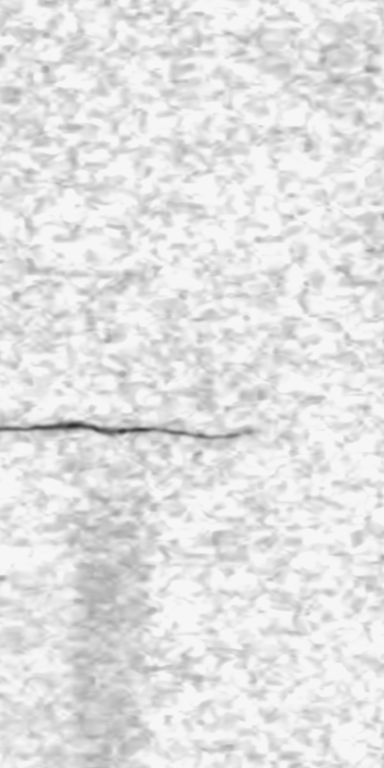
This texture is drawn by a WebGL 1 fragment shader. Its source:

```glsl
precision highp float;
// Pale mottled plaster with a thin dark horizontal crack and a faint vertical stain.

uniform vec2 u_resolution;

#define BASE_TONE 0.916
#define WHITE_LIMIT 0.967
#define GRAIN_CONTRAST 0.40
#define GRAIN_SCALE vec2(36.0, 52.0)
#define SPOT_DEPTH 0.13
#define STAIN_DEPTH 0.105
#define CRACK_HEIGHT 0.880
#define CRACK_END 0.71
#define CRACK_DEPTH 0.58

float hash(vec2 p) {
    vec3 q = fract(vec3(p.xyx) * 0.1031);
    q += dot(q, q.yzx + 33.33);
    return fract((q.x + q.y) * q.z);
}

float valueNoise(vec2 p) {
    vec2 cell = floor(p);
    vec2 f = fract(p);
    f = f * f * (3.0 - 2.0 * f);
    float low = mix(hash(cell), hash(cell + vec2(1.0, 0.0)), f.x);
    float high = mix(hash(cell + vec2(0.0, 1.0)), hash(cell + vec2(1.0, 1.0)), f.x);
    return mix(low, high, f.y);
}

// Soft elliptical patch, 1 at its centre.
float patchAt(vec2 p, vec2 centre, vec2 radius) {
    vec2 d = (p - centre) / radius;
    return exp(-dot(d, d));
}

// Soft band between two limits.
float band(float v, float from, float to, float soft) {
    return smoothstep(from - soft, from + soft, v)
         * (1.0 - smoothstep(to - soft, to + soft, v));
}

// Fine mottling from warped, horizontally stretched noise.
float grain(vec2 p) {
    vec2 q = p * GRAIN_SCALE;
    q += 0.8 * vec2(valueNoise(q * 0.6 + 7.0), valueNoise(q * 0.6 + 31.0));
    return 0.62 * valueNoise(q + 11.0) + 0.38 * valueNoise(q * 1.7 + 53.0) - 0.5;
}

// Sparse dark pits.
float spots(vec2 p) {
    vec2 q = p * vec2(25.0, 34.0) + vec2(3.0, 17.0);
    q.y += 0.3 * valueNoise(q * 2.0);
    return smoothstep(0.78, 1.0, valueNoise(q));
}

// The few most distinct pits.
float darkPits(vec2 p) {
    vec2 size = vec2(0.022, 0.014);
    return patchAt(p, vec2(0.715, 1.655), size)
         + patchAt(p, vec2(0.755, 1.122), size)
         + patchAt(p, vec2(0.340, 1.275), size * 1.3)
         + patchAt(p, vec2(0.085, 1.405), size.yx * 1.2)
         + patchAt(p, vec2(0.910, 1.915), size * 1.3)
         + patchAt(p, vec2(0.880, 1.790), size * 1.5)
         + patchAt(p, vec2(0.750, 0.868), size);
}

// Broad changes of tone over the wall.
float shading(vec2 p) {
    float lower = 1.0 - smoothstep(0.50, 0.88, p.y);
    float wobble = 0.03 * (valueNoise(p * vec2(2.0, 9.0)) - 0.5);
    float tone = -STAIN_DEPTH * band(p.x + wobble, 0.20, 0.375, 0.03) * lower;
    tone -= 0.028 * lower * (1.0 - smoothstep(0.12, 0.50, p.x));
    tone += 0.03 * lower * (valueNoise(vec2(p.x * 24.0, p.y * 1.5)) - 0.5);
    tone -= 0.040 * band(p.x, 0.16, 0.40, 0.06) * band(p.y, 0.55, 0.86, 0.05);
    tone += 0.022 * smoothstep(0.65, 0.95, p.x) * band(p.y, 0.1, 1.0, 0.15);
    tone += 0.025 * patchAt(p, vec2(0.60, 1.45), vec2(0.35, 0.12));
    tone -= 0.045 * patchAt(p, vec2(0.92, 1.82), vec2(0.15, 0.18));
    tone -= 0.030 * patchAt(p, vec2(0.0, 1.60), vec2(0.10, 0.35));
    tone -= 0.040 * patchAt(p, vec2(1.0, 1.30), vec2(0.05, 0.25));
    tone -= 0.022 * patchAt(p, vec2(0.50, 1.12), vec2(0.50, 0.20));
    tone += 0.20 * patchAt(p, vec2(0.06, 0.545), vec2(0.09, 0.032));
    tone += 0.18 * patchAt(p, vec2(0.01, 0.73), vec2(0.05, 0.028));
    return tone + 0.05 * (valueNoise(p * 7.0 + 5.0) - 0.5);
}

// Height of the crack along the wall.
float crackPath(float x) {
    float y = CRACK_HEIGHT + 0.010 * smoothstep(0.05, 0.17, x);
    y -= 0.013 * smoothstep(0.18, 0.30, x);
    y += 0.003 * smoothstep(0.31, 0.38, x);
    y -= 0.019 * smoothstep(0.39, 0.55, x);
    y += 0.016 * smoothstep(0.57, 0.69, x);
    return y + 0.006 * (valueNoise(vec2(x * 42.0, 2.0)) - 0.5);
}

// Darkness of the crack core with its faint halo.
float crack(vec2 p) {
    float d = p.y - crackPath(p.x);
    float thick = patchAt(p, vec2(0.18, 0.88), vec2(0.06, 1.0))
                + patchAt(p, vec2(0.29, 0.88), vec2(0.04, 1.0));
    float taper = 1.0 - smoothstep(0.35, 0.62, p.x);
    float width = 0.0068 + 0.0032 * thick;
    float strength = (0.72 + 0.28 * thick) * (0.62 + 0.38 * taper);
    strength *= 0.8 + 0.4 * valueNoise(vec2(p.x * 30.0, 9.0));
    float visible = 1.0 - smoothstep(CRACK_END - 0.11, CRACK_END, p.x);
    return visible * (CRACK_DEPTH * strength * exp(-d * d / (width * width)) + 0.06 * exp(-d * d / 0.0006));
}

void main() {
    vec2 p = gl_FragCoord.xy / u_resolution * vec2(1.0, 2.0);
    float calm = 1.0 - 0.3 * band(p.x, 0.0, 0.38, 0.05) * (1.0 - smoothstep(0.4, 0.8, p.y));
    float tone = BASE_TONE + GRAIN_CONTRAST * calm * grain(p) + shading(p);
    tone -= SPOT_DEPTH * calm * spots(p) + 0.15 * darkPits(p);
    // Roll the highlights off below pure white.
    float over = tone - WHITE_LIMIT;
    tone = WHITE_LIMIT + 0.5 * (over - sqrt(over * over + 0.0004)) - crack(p);
    tone += 0.14 * patchAt(p, vec2(0.20, 0.866), vec2(0.02, 0.006));
    gl_FragColor = vec4(vec3(clamp(tone, 0.18, WHITE_LIMIT)), 1.0);
}
```
